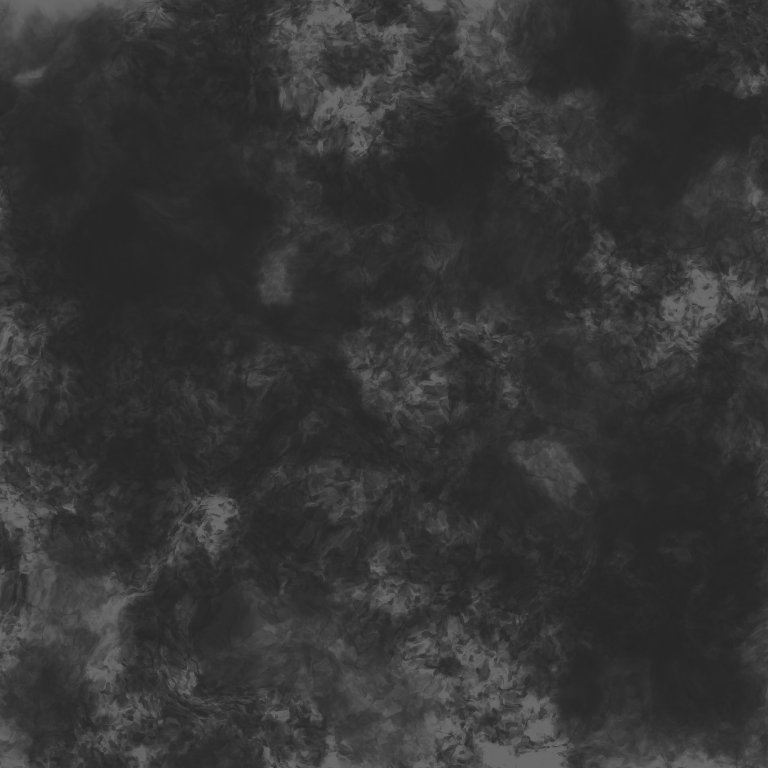
Reproduce this texture procedurally as a WebGL 2 fragment shader.

```glsl
#version 300 es
precision highp float;
// Dark, weathered slate with cloudy pale stains, small flakes, specks and broken cracks.
// Layers of blended cellular noise are summed, lifted toward the border, and then
// mapped through an exponential so that the detail fades out in the darkest areas.

#define BASE_TONE 0.148
#define STAIN_TONE 0.045
#define TONE_SPREAD 0.85
#define CLOUD_SCALE 4.4
#define CLOUD_GAIN 0.74
#define CLOUD_STRENGTH 1.5
#define BORDER_LIFT 1.2
#define BORDER_WIDTH 0.045
#define CORNER_LIFT 1.6
#define FLAKE_STRENGTH 0.3
#define SPECK_STRENGTH 0.7
#define CRACK_STRENGTH 0.6

uniform vec2 u_resolution;
out vec4 fragColor;

vec2 hash2(vec2 cell) {
  vec3 h = fract(cell.xyx * vec3(0.1031, 0.1030, 0.0973));
  h += dot(h, h.yzx + 33.33);
  return fract((h.xx + h.yz) * h.zy);
}

// xy: two random cell values in -1..1, blended across cells; z: gap to the cell border
vec3 cells(vec2 p, float sharpness) {
  vec2 home = floor(p), sum = vec2(0.0);
  float total = 1e-6, nearest = 9.0, second = 9.0;
  for (int y = -1; y <= 1; y++) {
    for (int x = -1; x <= 1; x++) {
      vec2 cell = home + vec2(x, y);
      vec2 offset = cell + 0.15 + 0.7 * hash2(cell) - p;
      float d2 = dot(offset, offset);
      float weight = exp(-sharpness * d2);
      sum += weight * (2.0 * hash2(cell + 57.0) - 1.0);
      total += weight;
      second = min(second, max(nearest, d2));
      nearest = min(nearest, d2);
    }
  }
  return vec3(sum / total, sqrt(second) - sqrt(nearest));
}

// Octaves of cells, with crisper patches at the finer scales
float clouds(vec2 p, float fineness) {
  float sum = 0.0, amplitude = 1.0, sharpness = 6.0;
  for (int i = 0; i < 7; i++) {
    float level = i < 3 ? 1.0 : fineness;
    sum += level * amplitude * cells(p, sharpness).x;
    p = mat2(0.8, 0.6, -0.6, 0.8) * p * 2.0 + 23.4;
    amplitude *= CLOUD_GAIN;
    sharpness += 1.5;
  }
  return sum;
}

void main() {
  vec2 uv = gl_FragCoord.xy / u_resolution;

  // Ragged displacement at three scales
  vec2 broadWarp = cells(uv * 9.0 + 31.0, 7.0).xy;
  vec2 fineWarp = cells(uv * 38.0 + 83.0, 8.0).xy;
  vec2 tinyWarp = cells(uv * 110.0 + 17.0, 8.0).xy;
  vec2 p = uv + 0.014 * broadWarp + 0.004 * fineWarp + 0.0016 * tinyWarp;

  // Pale border and one smooth pale corner
  vec2 inset = min(p, 1.0 - p);
  float border = exp(-max(min(inset.x, inset.y) + 0.03 * broadWarp.y, 0.0) / BORDER_WIDTH);
  float corner = 1.0 - smoothstep(0.04, 0.27, length((p - vec2(0.0, 1.0)) * vec2(0.85, 1.3)));

  // Some areas are rough, others are worn smooth
  float roughness = smoothstep(-0.7, 0.4, cells(p * 7.0 + 11.0, 7.0).x);
  float fineness = mix(0.7, 1.2, roughness) * (1.0 - 0.65 * corner);

  float stain = CLOUD_STRENGTH * clouds(p * CLOUD_SCALE + 12.6, fineness);
  stain += BORDER_LIFT * border + CORNER_LIFT * corner - 0.2;

  // Crisp-edged flakes
  stain += FLAKE_STRENGTH * fineness * cells(p * 21.0 + 47.0, 40.0).x;

  // Clusters of dark specks
  float grain = cells(p * 170.0 + 5.0, 8.0).x;
  stain -= SPECK_STRENGTH * fineness * roughness * smoothstep(0.1, 0.8, grain);

  // Thin cracks, broken up by the displacement field
  float gap = cells(p * 19.0 + 71.0, 7.0).z;
  float crack = (1.0 - smoothstep(0.01, 0.08, gap)) * smoothstep(0.1, 0.6, fineWarp.y);
  stain -= CRACK_STRENGTH * fineness * crack;

  // Soft ceiling for the palest stains, then the tone curve
  stain -= log(1.0 + exp(4.0 * (stain - 2.1))) / 4.0;
  float tone = BASE_TONE + STAIN_TONE * exp(TONE_SPREAD * stain);
  fragColor = vec4(vec3(tone), 1.0);
}
```
